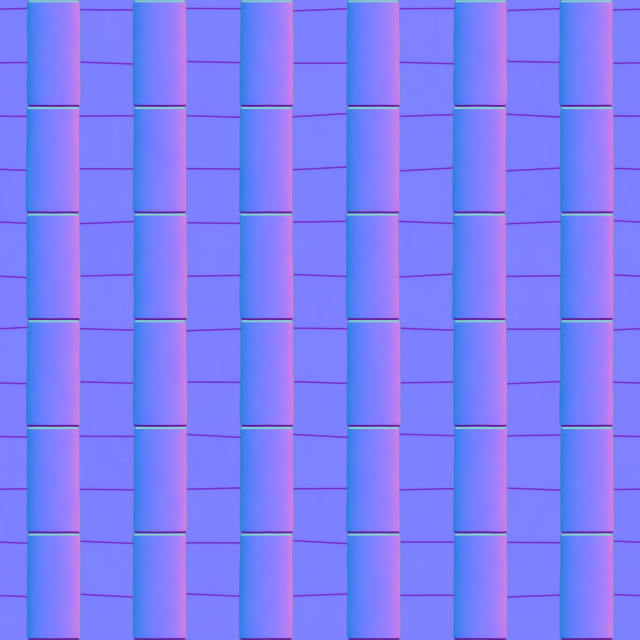
Give the GLSL for this texture map, as a WebGL 1 fragment shader.

```glsl
precision highp float;

uniform vec2 u_resolution;

const float COLUMNS = 6.0;
const float PAN_ROWS = 12.0;

float hash(vec2 p) {
  return fract(sin(dot(p, vec2(127.1, 311.7))) * 43758.5453);
}

float signedHash(vec2 p) {
  return hash(p) * 2.0 - 1.0;
}

float noise(vec2 p) {
  vec2 i = floor(p);
  vec2 f = fract(p);
  f = f * f * (3.0 - 2.0 * f);
  float low = mix(hash(i), hash(i + vec2(1.0, 0.0)), f.x);
  float high = mix(hash(i + vec2(0.0, 1.0)), hash(i + vec2(1.0, 1.0)), f.x);
  return mix(low, high, f.y) * 2.0 - 1.0;
}

float band(float d, float halfWidth, float aa) {
  return 1.0 - smoothstep(halfWidth - aa, halfWidth + aa, abs(d));
}

// Encodes a surface slope as a unit normal colour
vec3 normalColor(vec2 slope) {
  float z = sqrt(max(1.0 - dot(slope, slope), 0.0));
  return vec3(slope, z) * 0.5 + 0.5;
}

// Flat pans with slightly tilted overlap lines
vec3 panColor(vec2 uv, float pixel) {
  float across = uv.x * COLUMNS + 0.5;
  float column = mod(floor(across), COLUMNS);
  float side = (fract(across) - 0.5) * 4.0;

  float along = uv.y * PAN_ROWS - 0.83;
  float row = floor(along + 0.5);
  vec2 seam = vec2(column, mod(row, PAN_ROWS));
  float offset = 0.015 * signedHash(seam + 3.7)
               + 0.03 * signedHash(seam + 19.3) * side;
  float d = along - row - offset;

  vec2 pan = vec2(column, mod(row + step(0.0, d), PAN_ROWS));
  vec2 tilt = vec2(signedHash(pan + 41.0), signedHash(pan + 57.0)) * 0.015;
  float grain = noise(vec2(side * 3.0, d * 2.0) + pan * 17.0);
  vec3 color = normalColor(vec2(-0.015, 0.015) + tilt + 0.008 * grain);

  float line = band(d / PAN_ROWS, 0.0012, pixel * 0.75);
  float lip = exp(-abs(d) * 28.0) * 0.12;
  return mix(color, vec3(0.46, 0.18, 0.79), max(line, lip));
}

// Rounded cover tile: left facing blue, right facing pink
vec3 coverColor(float s, float v, vec2 id) {
  float ripple = noise(vec2(s * 3.0, v * 14.0) + id * 23.0);
  float dent = noise(vec2(s * 2.0, v * 4.0) + id * 31.0);
  float x = clamp(s, -1.0, 1.0);
  float slopeX = 0.34 * x + 0.32 * x * x * x;
  slopeX += 0.025 * ripple * x * x + 0.018 * dent;
  float slopeY = 0.012 * ripple + 0.012 * dent;
  slopeY += 0.12 * exp(-(1.0 - v) * 45.0) - 0.15 * exp(-v * 45.0);
  return normalColor(vec2(slopeX, slopeY));
}

// Dark lower lip and bright upper lip where covers meet
vec3 addJoint(vec3 color, float s, float v, vec2 id, float aa) {
  float j = v - step(0.5, v);
  float wave = 0.002 * noise(vec2(s * 3.0, 0.5) + id.x * 13.0);
  float bright = band(j + 0.012, 0.009, aa * 0.7);
  float dark = band(j - 0.009 - wave, 0.008, aa * 0.7);
  color = mix(color, vec3(0.53, 0.82, 0.79), bright);
  return mix(color, vec3(0.36, 0.12, 0.56), dark);
}

void main() {
  vec2 uv = gl_FragCoord.xy / u_resolution;
  float pixel = 1.0 / min(u_resolution.x, u_resolution.y);
  float aa = pixel * COLUMNS;

  vec2 cell = uv * COLUMNS;
  vec2 id = mod(floor(cell), COLUMNS);
  vec2 local = fract(cell);

  // Hand-made outline, a little wider at the lower end
  float center = 0.5 + 0.006 * signedHash(id + 5.0)
               + 0.006 * signedHash(id + 11.0) * (local.y - 0.5);
  float halfWidth = 0.243 + 0.006 * (1.0 - local.y)
                  + 0.003 * noise(vec2(local.y * 5.0, 2.0) + id * 7.0);
  halfWidth -= 0.012 * smoothstep(0.475, 0.5, abs(local.y - 0.5));
  float x = local.x - center;
  float s = x / halfWidth;
  float edge = abs(x) - halfWidth;

  vec3 cover = coverColor(s, local.y, id);
  cover = addJoint(cover, s, local.y, id, aa);
  float mask = 1.0 - smoothstep(-aa * 0.6, aa * 0.6, edge);
  vec3 color = mix(panColor(uv, pixel), cover, mask);

  // Thin contact line along both long edges
  vec3 contact = mix(vec3(0.22, 0.46, 0.70), vec3(0.56, 0.52, 0.74), step(0.0, x));
  color = mix(color, contact, 0.6 * band(edge - 0.003, 0.005, aa * 0.7));

  gl_FragColor = vec4(color, 1.0);
}
```
